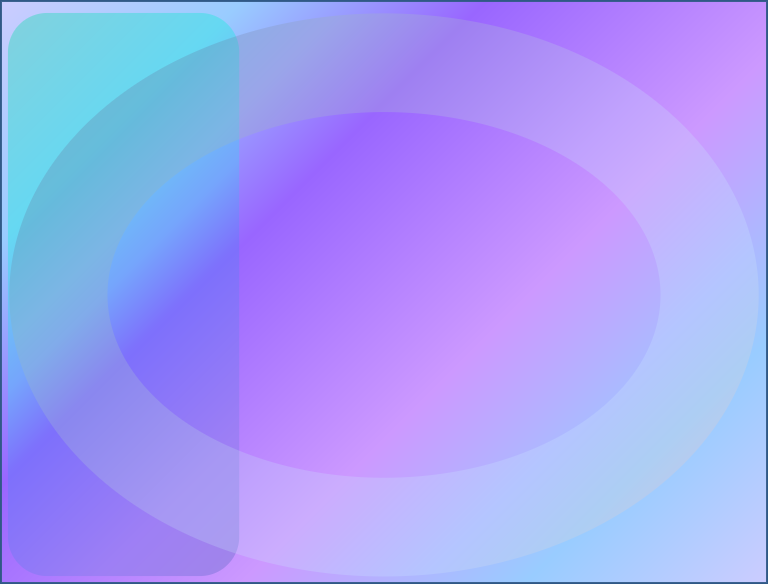
Give the GLSL for this background, as a Shadertoy shader.

```glsl
// Piecewise linear gradient through six colour stops
vec3 ramp(vec3 colors[6], float stops[6], float t) {
    vec3 color = colors[0];
    for (int i = 1; i < 6; i++) {
        float k = clamp((t - stops[i - 1]) / (stops[i] - stops[i - 1]), 0.0, 1.0);
        color = mix(color, colors[i], k);
    }
    return color;
}

float roundedBox(vec2 p, vec2 halfSize, float radius) {
    vec2 q = abs(p) - halfSize + radius;
    return length(max(q, 0.0)) + min(max(q.x, q.y), 0.0) - radius;
}

// First-order distance to an ellipse
float ellipse(vec2 p, vec2 radii) {
    float k = length(p / radii);
    return k * (k - 1.0) / max(length(p / (radii * radii)), 1e-4);
}

float coverage(float dist) {
    return clamp(0.5 - dist * iResolution.y, 0.0, 1.0);
}

void mainImage(out vec4 fragColor, in vec2 fragCoord) {
    // Height is one unit, y runs down from the top
    vec2 size = vec2(iResolution.x / iResolution.y, 1.0);
    vec2 p = vec2(fragCoord.x, iResolution.y - fragCoord.y) / iResolution.y;
    float diagonal = (p.x + p.y) / (size.x + size.y);

    // Lavender, sky and violet bands
    vec3 lavender = vec3(0.8, 0.8, 1.0);
    vec3 sky = vec3(0.6, 0.8, 1.0);
    vec3 color = ramp(
        vec3[6](lavender, sky, vec3(0.6, 0.4, 1.0), vec3(0.8, 0.6, 1.0), sky, lavender),
        float[6](0.0, 0.18, 0.36, 0.61, 0.82, 1.0), diagonal);

    // Translucent panel on the left
    vec3 panelTint = ramp(
        vec3[6](vec3(0.10, 0.85, 0.67), vec3(0.10, 0.92, 0.88), vec3(0.25, 0.80, 0.97),
                vec3(0.33, 0.50, 0.97), vec3(0.48, 0.48, 0.90), vec3(0.40, 0.42, 0.80)),
        float[6](0.015, 0.185, 0.295, 0.355, 0.50, 0.59), diagonal);
    float panel = roundedBox(p - vec2(0.2116, 0.5043), vec2(0.198, 0.4821), 0.067);
    color = mix(color, panelTint, 0.4 * coverage(panel));

    // Translucent oval ring
    vec3 ringTint = ramp(
        vec3[6](vec3(0.40, 0.42, 0.59), vec3(0.62, 0.72, 0.66), vec3(0.68, 0.80, 0.78),
                vec3(0.78, 0.90, 0.98), vec3(0.80, 0.92, 1.00), vec3(0.95, 0.80, 0.75)),
        float[6](0.19, 0.26, 0.355, 0.54, 0.74, 0.85), diagonal);
    vec2 fromCenter = p - vec2(0.5 * size.x, 0.505);
    float ring = max(ellipse(fromCenter, vec2(0.6416, 0.4821)),
                     -ellipse(fromCenter, vec2(0.4735, 0.3131)));
    color = mix(color, ringTint, 0.25 * coverage(ring));

    // Thin dark frame
    vec2 toEdge = min(p, size - p);
    float frame = min(toEdge.x, toEdge.y) - 0.0033;
    color = mix(color, vec3(0.19, 0.35, 0.53), coverage(frame));

    fragColor = vec4(color, 1.0);
}
```
